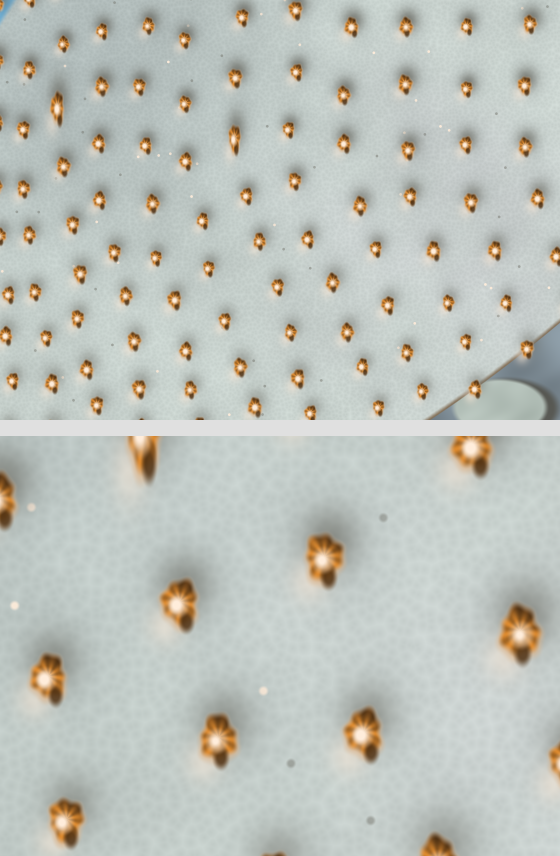
Top, the full canvas; bottom, a detail of the centre.
Give the GLSL for this texture, as a WebGL 2 fragment shader.

```glsl
#version 300 es
precision highp float;
// Pale cactus pad studded with curving columns of amber areoles, stones behind its edge.
uniform vec2 u_resolution;
out vec4 fragColor;

const vec3 SKIN = vec3(0.80, 0.84, 0.82);
const vec3 SKIN_SHADE = vec3(0.67, 0.715, 0.715);
const vec3 LILAC = vec3(0.77, 0.76, 0.79);
const vec3 SHADOW = vec3(0.37, 0.36, 0.32);
const vec3 AMBER = vec3(0.80, 0.50, 0.17);
const vec3 BROWN = vec3(0.37, 0.23, 0.09);
const vec3 PEACH = vec3(0.86, 0.71, 0.55);
const vec3 GLINT = vec3(1.0, 0.93, 0.86);
const vec3 SKY = vec3(0.36, 0.67, 0.86);
const vec3 SLATE = vec3(0.53, 0.59, 0.63);
const vec3 STONE = vec3(0.70, 0.75, 0.72);
const float AREOLE_RADIUS = 0.0178;

vec2 hash2(vec2 p) {
  vec3 q = fract(p.xyx * vec3(0.1031, 0.1030, 0.0973));
  q += dot(q, q.yzx + 33.33);
  return fract((q.xx + q.yz) * q.zy);
}

// Cellular noise: x = distance to the nearest seed, y = random value of that seed.
vec2 cellular(vec2 p) {
  vec2 cell = floor(p), best = vec2(9.0, 0.0);
  for (int y = -1; y <= 1; y++)
    for (int x = -1; x <= 1; x++) {
      vec2 id = cell + vec2(x, y);
      vec2 seed = hash2(id + 40.0);
      float d = length(id + seed - p);
      if (d < best.x) best = vec2(d, hash2(id + 91.0).x);
    }
  return best;
}

float waves(vec2 p) {
  return (sin(p.x * 9.0 + 2.0 * sin(p.y * 5.0)) + sin(p.y * 12.0 - p.x * 7.0 + 1.0)
        + 0.6 * sin(p.x * 23.0 + p.y * 17.0 + sin(p.y * 21.0))) / 2.6;
}

float disc(vec2 p, float radius, float blur) {
  return 1.0 - smoothstep(radius - blur, radius + blur, length(p));
}

float glow(vec2 p, float size) { return exp(-dot(p, p) / (size * size)); }

// Columns widen to the right, rows tighten downward, lower ends lean right.
vec2 areoleCenter(float i, float j) {
  float start = 0.0625 + 0.09 * (1.0 - smoothstep(1.0, 3.2, i))
              + 0.059 * sin(1.6 * (5.8 - i)) * exp(-(i - 6.0) * (i - 6.0) / 3.0);
  float y = start + 0.149 * j - 0.0038 * j * j;
  float x = i * (0.0625 + i * (0.00625 - 0.00014 * i));
  x += min(0.36, 0.05 + 0.045 * i) * max(y - 0.434, 0.0);
  return vec2(x, y) + (hash2(vec2(i, j) + 7.0) - 0.5) * 0.026;
}

// Signed distance to the lower right rim, positive on the pad.
float padDistance(vec2 p) {
  float dx = p.x - 1.024;
  return 0.8 * (1.0 - 0.66 * dx - 0.288 * dx * dx - p.y);
}

vec3 skin(vec2 p) {
  vec3 col = mix(SKIN, SKIN_SHADE, 0.75 * glow(p - vec2(0.18, 0.1), 0.5));
  col = mix(col, LILAC, 0.5 * glow(p - vec2(1.1, 0.55), 0.38) * (0.6 + 0.4 * waves(p * 1.4)));
  col *= 1.0 + 0.025 * waves(p) + 0.012 * waves(p.yx * 4.3);
  col += 0.05 * (cellular(p * 120.0).x - 0.45);
  vec2 fleck = cellular(p * 19.0);
  float dot_ = 1.0 - smoothstep(0.03, 0.09, fleck.x);
  col = mix(col, GLINT, dot_ * step(0.93, fleck.y));
  return mix(col, SHADOW, 0.4 * dot_ * step(fleck.y, 0.07));
}

vec3 backdrop(vec2 p) {
  vec3 col = SLATE * (0.95 + 0.12 * waves(p * 2.0));
  vec2 q = (p - vec2(1.19, 0.97)) / vec2(0.11, 0.066);
  col = mix(col, SHADOW * 0.85, 0.8 * disc(q - vec2(0.18, 0.05), 1.08, 0.12));
  return mix(col, STONE + 0.06 * waves(p * 3.0), disc(q, 1.0, 0.08));
}

// d is measured in areole radii with y downward; depth darkens the hollow.
vec3 areole(vec3 col, vec2 d, vec2 rnd, float depth) {
  col = mix(col, SHADOW, depth * glow(d - vec2(0.25, -0.65), 1.25));
  col = mix(col, SKIN_SHADE * 0.9, 0.35 * depth * glow(d - vec2(0.5, -0.8), 2.6));
  col = mix(col, GLINT, 0.5 * glow(d - vec2(-0.65, 1.0), 0.85));
  float angle = atan(d.y, d.x);
  float ragged = 0.08 * sin(3.0 * angle + 6.3 * rnd.x) + 0.05 * sin(7.0 * angle + 9.0 * rnd.y);
  vec2 tuft = d * vec2(1.12, 0.95);
  col = mix(col, PEACH, 0.75 * disc(tuft - vec2(0.0, 0.12), 1.0 + ragged, 0.22));
  vec3 fuzz = mix(BROWN, AMBER, smoothstep(-0.95, -0.1, d.y - 0.45 * d.x));
  fuzz *= 0.94 + 0.14 * sin(9.0 * angle + 8.0 * rnd.x);
  col = mix(col, fuzz, disc(tuft, 0.86 + ragged, 0.18));
  col = mix(col, BROWN * 0.8, 0.85 * disc((d - vec2(0.1 + 0.3 * rnd.x, 0.85)) * vec2(1.1, 0.8), 0.33, 0.18));
  vec2 shine = d - vec2(-0.18 + 0.25 * rnd.y, 0.15);
  col = mix(col, PEACH, 0.8 * disc(shine, 0.46, 0.18));
  return mix(col, GLINT, disc(shine + vec2(0.06, 0.0), 0.22 + 0.1 * rnd.x, 0.16));
}

void main() {
  vec2 p = gl_FragCoord.xy / u_resolution.y;
  p.y = 1.0 - p.y;
  float rim = padDistance(p);
  vec3 col = skin(p);
  col = mix(col, BROWN, 0.65 * (1.0 - smoothstep(0.0, 0.012, rim)));
  col = mix(backdrop(p), col, smoothstep(-0.002, 0.002, rim));
  col = mix(SKY, col, smoothstep(0.025, 0.045, p.x + 0.65 * p.y));
  for (int i = 0; i <= 12; i++)
    for (int j = -1; j <= 9; j++) {
      vec2 center = areoleCenter(float(i), float(j));
      vec2 d = (p - center) / AREOLE_RADIUS;
      if (dot(d, d) > 42.0 || padDistance(center) < -0.004) continue;
      vec2 rnd = hash2(vec2(i, j) + 23.0);
      bool stretched = (i == 2 && j == 1) || (i == 6 && j == 2);
      d /= (0.88 + 0.2 * rnd.y) * vec2(1.0, stretched ? 2.0 : 1.1);
      col = areole(col, d, rnd, mix(0.85, 0.4, smoothstep(0.1, 0.8, center.y)));
    }
  fragColor = vec4(clamp(col, 0.0, 1.0), 1.0);
}
```
